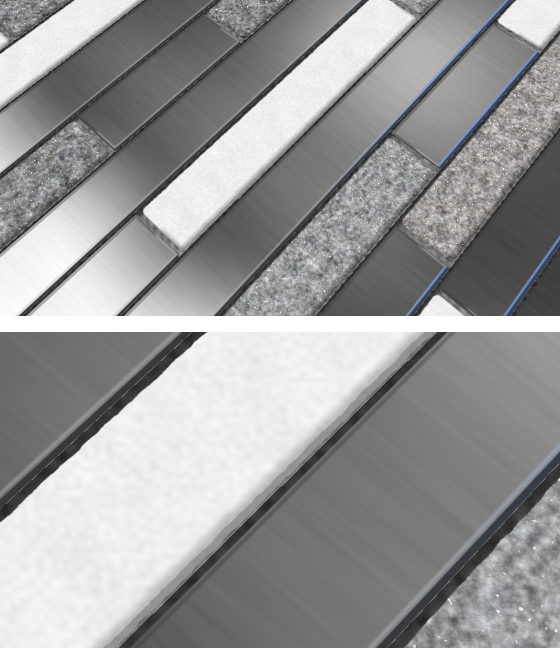
Top: the whole. Bottom: its middle third, enlarged.
Give the GLSL for this texture, as a WebGL 2 fragment shader.

```glsl
#version 300 es
precision highp float;
uniform vec2 u_resolution;
out vec4 outColor;

vec2 hashGradient(vec2 cell) {
  vec3 h = fract(vec3(cell.xyx) * vec3(0.1031, 0.1030, 0.0973));
  h += dot(h, h.yzx + 33.33);
  return fract((h.xx + h.yz) * h.zy) * 2.0 - 1.0;
}

float gradientNoise(vec2 p) {
  vec2 i = floor(p), f = fract(p);
  vec2 u = f * f * f * (f * (f * 6.0 - 15.0) + 10.0);
  vec2 e = vec2(1, 0);
  float low = mix(dot(hashGradient(i), f), dot(hashGradient(i + e), f - e), u.x);
  float high = mix(dot(hashGradient(i + e.yx), f - e.yx), dot(hashGradient(i + 1.0), f - 1.0), u.x);
  return mix(low, high, u.y);
}

float fbm(vec2 p) {
  float sum = 0.0, gain = 1.0;
  for (int i = 0; i < 4; i++) {
    sum += gain * gradientNoise(p);
    p = mat2(1.6, 1.2, -1.2, 1.6) * p + 7.3;
    gain *= 0.6;
  }
  return sum;
}

float roundedBox(vec2 p, vec2 halfSize, float radius) {
  vec2 d = abs(p) - halfSize + radius;
  return length(max(d, 0.0)) + min(max(d.x, d.y), 0.0) - radius;
}

// Brushed steel: glare at the near end, a softer reflection further along
vec3 steel(vec2 q, float strip) {
  float glare = smoothstep(1.1, 0.3, q.x + 0.05 * sin(strip * 2.0));
  float center = strip - 4.3;
  float reflection = exp(-pow((q.x - 2.5) / 0.75, 2.0) - center * center / 5.0);
  float sheen = exp(-pow((q.x - 1.4) / 0.3, 2.0)) * 0.08;
  float brushed = gradientNoise(q * vec2(75, 5)) + 0.6 * gradientNoise(q * vec2(22, 2));
  float shade = 0.33 + 0.64 * glare + 0.38 * reflection + sheen;
  shade -= 0.08 * smoothstep(5.8, 7.2, strip);
  shade += 0.03 * brushed + 0.05 * (fract(strip) - 0.5);
  return shade * vec3(1.0, 0.995, 0.99);
}

vec3 marble(vec2 q) {
  float shade = 0.94 + 0.03 * fbm(q * 9.0) + 0.05 * gradientNoise(q * 60.0);
  return shade * vec3(1.0, 0.993, 0.993);
}

vec3 granite(vec2 q, float row) {
  float shade = 0.61 + 0.25 * fbm(q * vec2(13, 18)) + 0.27 * fbm(q * 48.0);
  shade += 0.35 * smoothstep(0.32, 0.5, gradientNoise(q * 95.0));
  shade -= 0.08 * step(row, 1.5);
  vec3 tint = mix(vec3(0.995, 1.0, 1.005), vec3(1.02, 1.0, 0.99), step(6.0, row));
  vec3 rust = vec3(0.025, 0.0, -0.015) * gradientNoise(q * 17.0);
  return clamp(shade, 0.2, 0.96) * tint + rust;
}

void main() {
  vec2 p = gl_FragCoord.xy / u_resolution.y;

  // Perspective plane: strip counts across, along runs down each strip
  float scale = 4.056 / (4.056 - p.y);
  float strip = (5.324 - (4.468 - p.x) * scale) / 0.309;
  float along = (p.x + 3.519) * scale - 3.519;
  vec2 q = vec2(along, strip * 0.309);
  float px = scale / u_resolution.y;
  float row = floor(strip);

  // Joints and materials per strip: 0 steel, 1 marble, 2 granite
  vec2 joints[11] = vec2[11](vec2(1.02, 9), vec2(9), vec2(9), vec2(0.93, 1.94), vec2(9),
    vec2(0.782, 2.803), vec2(9), vec2(2.02, 3.074), vec2(1.627, 9), vec2(1.488, 9), vec2(9));
  ivec3 kinds[11] = ivec3[11](ivec3(1, 2, 2), ivec3(1), ivec3(0), ivec3(2, 0, 2), ivec3(0),
    ivec3(0, 1, 2), ivec3(0), ivec3(2, 0, 1), ivec3(0, 2, 2), ivec3(1, 0, 0), ivec3(0));
  int index = clamp(int(row) + 2, 0, 10);
  vec2 joint = joints[index];
  int part = int(along > joint.x) + int(along > joint.y);
  int kind = kinds[index][part];
  float start = part == 0 ? -1.0 : joint[part - 1];
  float end = part == 2 ? 10.0 : joint[part];

  // Tile outline, with chipped edges on stone
  bool isSteel = kind == 0;
  vec2 local = vec2(along - 0.5 * (start + end), (fract(strip) - 0.5) * 0.309);
  vec2 halfSize = vec2(0.5 * (end - start), 0.1545) - (isSteel ? 0.013 : 0.017);
  float radius = isSteel ? 0.006 : 0.025;
  float chips = isSteel ? 0.0 : 0.004 * fbm(q * 22.0);
  float face = roundedBox(local, halfSize, radius) + chips;
  float side = roundedBox(local - vec2(-0.005, 0.012), halfSize, radius) + chips;

  vec3 surface = isSteel ? steel(q, strip) : kind == 1 ? marble(q) : granite(q, row);
  float lower = smoothstep(-0.02, 0.02, local.y);
  float longEdge = smoothstep(-0.025, -0.01, local.y - halfSize.y);
  float blueLight = smoothstep(0.9, 1.5, p.x) * longEdge;

  // Grout with faint mesh, darkest beside the upper edge
  float mesh = 0.06 * sin(q.x * 130.0) * sin(q.y * 130.0);
  float grout = 0.47 + 0.18 * fbm(q * 30.0) + mesh;
  vec3 color = vec3(grout) * mix(0.42, 1.0, smoothstep(-0.15, -0.1, local.y));

  // Side wall, then top face
  vec3 wall = isSteel ? mix(vec3(0.22), vec3(0.2, 0.26, 0.38), blueLight) : surface * 0.62;
  color = mix(color, wall, smoothstep(px, -px, side));
  if (isSteel) {
    vec3 edgeTint = mix(vec3(0.24), mix(vec3(0.72), vec3(0.46, 0.59, 0.85), blueLight), lower);
    float rim = smoothstep(0.006 + px, 0.0, abs(face + 0.007));
    surface = mix(surface, edgeTint, rim * mix(0.45, 0.9, blueLight));
  } else {
    surface *= 1.0 - 0.22 * lower * smoothstep(-0.025, 0.0, face);
  }
  color = mix(color, surface, smoothstep(1.5 * px, -1.5 * px, face));
  outColor = vec4(clamp(color, 0.0, 1.0), 1.0);
}
```
